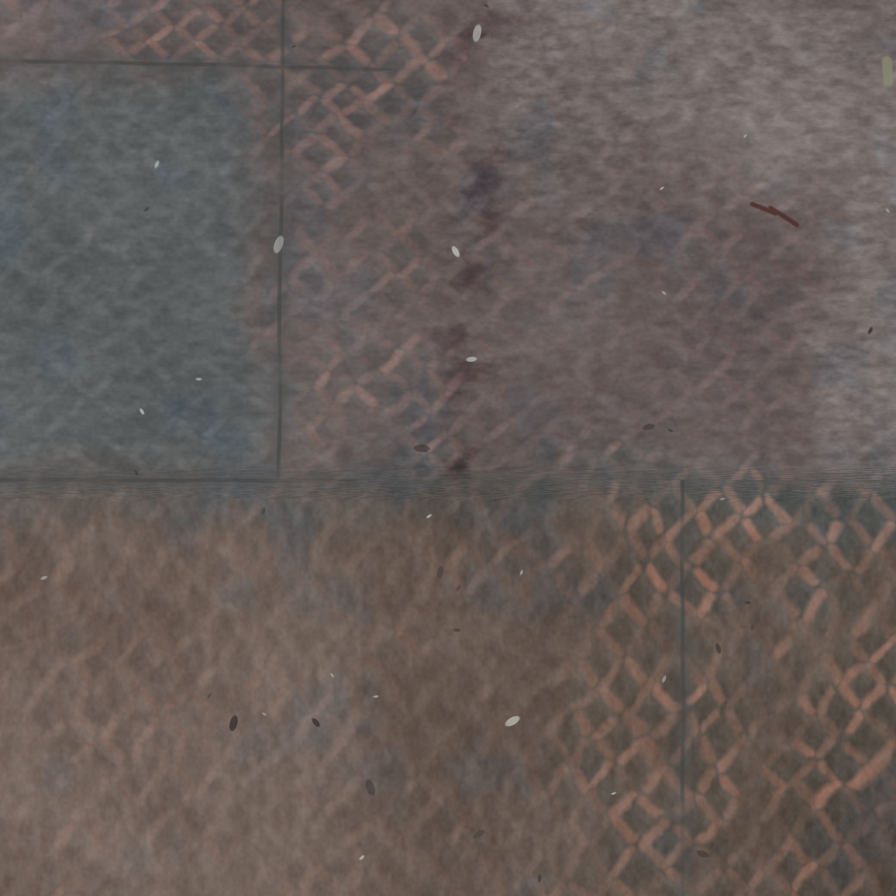
This texture is drawn by a Shadertoy shader. Its source:

```glsl
// Worn brown-grey metal tread plates with seams, rusty flecks, dirt and small debris.

float hash(vec2 p) {
    vec3 q = fract(vec3(p.xyx) * 0.1031);
    q += dot(q, q.yzx + 33.33);
    return fract((q.x + q.y) * q.z);
}

float noise(vec2 p) {
    vec2 i = floor(p), f = fract(p);
    f = f * f * (3.0 - 2.0 * f);
    return mix(mix(hash(i), hash(i + vec2(1, 0)), f.x),
               mix(hash(i + vec2(0, 1)), hash(i + vec2(1, 1)), f.x), f.y);
}

float fbm(vec2 p) {
    float sum = 0.0, amp = 0.5;
    for (int i = 0; i < 5; i++) {
        sum += amp * noise(p);
        p = mat2(1.6, 1.2, -1.2, 1.6) * p + 7.3;
        amp *= 0.5;
    }
    return sum / 0.97;
}

float segment(vec2 p, vec2 a, vec2 b) {
    vec2 d = b - a;
    return length(p - a - d * clamp(dot(p - a, d) / dot(d, d), 0.0, 1.0));
}

// Soft raised dashes, leaning alternately left and right
float treads(vec2 p) {
    float mask = 0.0;
    vec2 cell = floor(p);
    for (int y = -1; y <= 1; y++)
    for (int x = -1; x <= 1; x++) {
        vec2 id = cell + vec2(x, y);
        vec2 c = id + 0.5 + 0.3 * (vec2(hash(id), hash(id + 71.0)) - 0.5);
        float lean = mod(id.x + id.y, 2.0) < 0.5 ? 1.0 : -1.0;
        vec2 arm = vec2(0.3 * lean, 0.36) * (0.6 + 0.6 * hash(id + 13.0));
        float d = segment(p, c - arm, c + arm);
        mask = max(mask, smoothstep(0.33, 0.06, d) * (0.25 + 0.75 * hash(id + 37.0)));
    }
    return mask;
}

// Soft rectangular region
float region(vec2 p, vec2 lo, vec2 hi, float soft) {
    vec2 m = smoothstep(lo - soft, lo + soft, p) * (1.0 - smoothstep(hi - soft, hi + soft, p));
    return m.x * m.y;
}

void mainImage(out vec4 fragColor, in vec2 fragCoord) {
    vec2 uv = fragCoord / iResolution.xy;
    vec2 wobble = vec2(fbm(uv * 9.0), fbm(uv * 9.0 + 40.0)) - 0.5;
    vec2 p = uv + 0.1 * wobble;
    float upper = smoothstep(0.44, 0.48, uv.y);
    float cloud = fbm(uv * 6.0 + 3.0) - 0.5;

    // Broad plate tones
    vec3 lower = mix(vec3(0.445, 0.385, 0.353), vec3(0.375, 0.322, 0.288), smoothstep(0.1, 0.85, p.x));
    vec3 col = mix(lower, vec3(0.405, 0.362, 0.352), upper);
    float greyPlate = region(p, vec2(-0.3, 0.46), vec2(0.29, 0.91), 0.045);
    col = mix(col, vec3(0.352, 0.364, 0.366), greyPlate);
    float dust = max(smoothstep(0.5, 0.58, p.x) * smoothstep(0.7, 0.9, p.y),
                     smoothstep(0.88, 0.97, p.x) * upper);
    col = mix(col, vec3(0.465, 0.428, 0.415), dust * 0.9);
    col = mix(col, vec3(0.385, 0.342, 0.338), region(p, vec2(0.69, 0.48), vec2(0.91, 0.77), 0.05) * 0.8);
    col = mix(col, vec3(0.345, 0.335, 0.325), exp(-pow((p.y - 0.45) / 0.04, 2.0)) * 0.7);
    col += 0.11 * cloud;

    // Rusty wear on the treads, flattened on the upper plates
    float rust = 0.22 + 0.8 * smoothstep(0.5, 0.82, p.x) * (1.0 - upper);
    rust += 0.5 * smoothstep(0.89, 0.95, p.y) * (1.0 - smoothstep(0.42, 0.54, p.x));
    rust += 0.35 * region(p, vec2(0.29, 0.48), vec2(0.5, 0.95), 0.04);
    rust += 0.55 * region(p, vec2(0.68, 0.455), vec2(0.92, 0.485), 0.012);
    rust *= (1.0 - 0.75 * greyPlate) * (1.0 - 0.85 * dust);
    rust *= smoothstep(0.2, 0.7, fbm(uv * 14.0 + 9.0));
    vec2 grid = uv * vec2(36.0, uv.y > 0.464 ? 46.0 : 33.0) + wobble * 1.6;
    float tread = treads(grid);
    col += vec3(0.25, 0.12, 0.09) * rust * (tread - 0.2);
    col += 0.035 * (treads(grid + vec2(0.2, 0.3)) - 0.35);

    // Streaky grit: sideways above, upright below
    vec2 stretch = mix(vec2(120.0, 65.0), vec2(60.0, 130.0), upper);
    float grit = fbm(uv * stretch) - 0.5;
    col += grit * (0.10 + 0.09 * dust);
    col += 0.025 * (noise(uv * 260.0) - 0.5);
    float stain = exp(-pow((p.x - 0.535) / 0.035, 2.0)) * upper;
    col -= vec3(0.09, 0.1, 0.085) * stain * smoothstep(0.45, 0.7, fbm(uv * vec2(22.0, 32.0)));
    col += vec3(-0.025, -0.005, 0.012) * smoothstep(0.55, 0.75, fbm(uv * 15.0 + 60.0));

    // Plate seams with dirty margins
    vec2 s = uv + 0.004 * wobble;
    float topSeam = abs(s.y - 0.932 + 0.02 * s.x) + 0.02 * smoothstep(0.42, 0.52, s.x);
    float midSeam = abs(s.y - 0.464) + 0.006 * smoothstep(0.35, 0.5, s.x);
    float sideSeam = s.y > 0.464 ? abs(s.x - 0.305 - 0.012 * s.y) : abs(s.x - 0.762);
    float seam = min(min(topSeam, midSeam), sideSeam);
    float broken = 0.3 + 0.7 * smoothstep(0.3, 0.6, fbm(uv * 20.0 + 5.0));
    col = mix(col, vec3(0.24, 0.235, 0.23), 0.65 * broken * smoothstep(0.0035, 0.0008, seam));
    col = mix(col, vec3(0.31, 0.315, 0.315), 0.4 * smoothstep(0.02, 0.0, seam));

    // Pale chips and dark specks
    for (int i = 0; i < 44; i++) {
        vec2 id = vec2(i, 5 * i + 3);
        vec2 d = uv - vec2(hash(id), hash(id + 19.0));
        float a = 6.283 * hash(id + 31.0);
        d = mat2(cos(a), -sin(a), sin(a), cos(a)) * d * vec2(1.0, 1.0) + 0.003 * wobble;
        float size = 0.002 + 0.006 * pow(hash(id + 47.0), 3.0);
        float mask = smoothstep(size + 0.0015, size - 0.0015, length(d * vec2(0.8, 1.7)));
        vec3 tint = i % 2 == 0 ? vec3(0.7, 0.71, 0.68) : vec3(0.23, 0.21, 0.21);
        col = mix(col, tint, mask * (0.4 + 0.5 * hash(id + 53.0)));
    }

    // Rust-brown twig and a pale leaf at the edge
    float twig = min(segment(s, vec2(0.84, 0.772), vec2(0.865, 0.762)),
                     segment(s, vec2(0.86, 0.768), vec2(0.889, 0.749)));
    col = mix(col, vec3(0.3, 0.17, 0.15), 0.8 * smoothstep(0.004, 0.001, twig));
    float leaf = segment(s, vec2(0.992, 0.91), vec2(0.99, 0.932));
    col = mix(col, vec3(0.53, 0.53, 0.43), 0.8 * smoothstep(0.007, 0.004, leaf));

    fragColor = vec4(clamp(col, 0.0, 1.0), 1.0);
}
```
